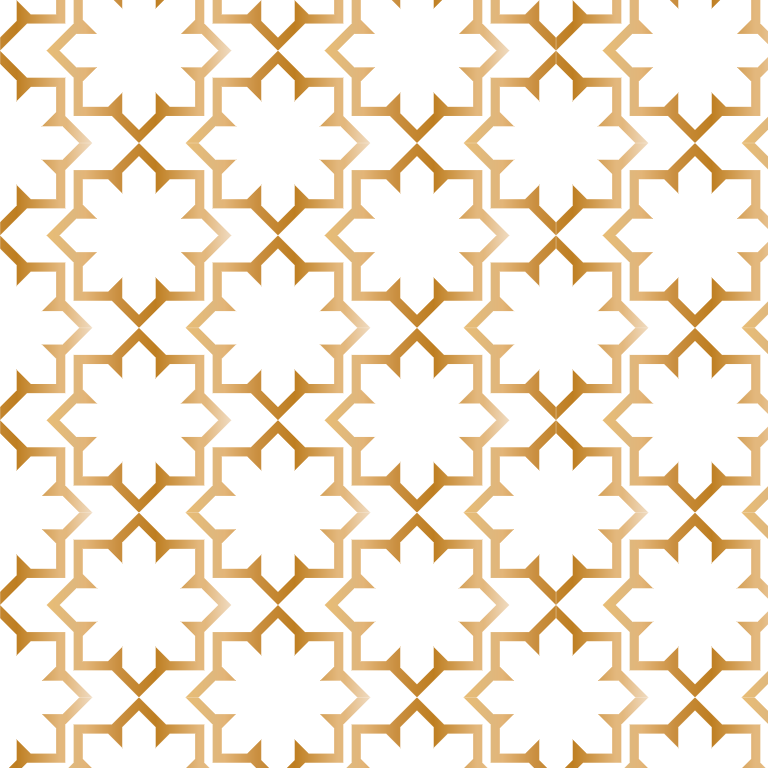
Write a Shadertoy shader that draws this pattern.

```glsl
// Staggered eight-pointed gold star outlines with inward barbs on white.

// Signed distance to one star band; the star tips lie at radius 1.
float starBand(vec2 p) {
    p = abs(p);
    float a = min(p.x, p.y), b = max(p.x, p.y);
    float outer = min(b - 0.7071, (a + b - 1.0) * 0.7071);
    // The opening is a set of points and corners; barbs remain between them.
    float points = max(a - 0.181, (a + b - 0.859) * 0.7071);
    float corners = max(b - 0.608, (b - a - 0.274) * 0.7071);
    return max(outer, -min(points, corners));
}

// Metallic sheen running from left tip to right tip.
vec3 goldSheen(float x) {
    vec3 c = mix(vec3(0.91, 0.74, 0.46), vec3(0.875, 0.72, 0.49), clamp((x + 1.0) / 0.3, 0.0, 1.0));
    c = mix(c, vec3(0.89, 0.71, 0.47), clamp((x + 0.7) / 0.12, 0.0, 1.0));
    c = mix(c, vec3(0.79, 0.56, 0.25), clamp((x + 0.58) / 0.36, 0.0, 1.0));
    c = mix(c, vec3(0.745, 0.495, 0.13), clamp((x + 0.22) / 0.4, 0.0, 1.0));
    c = mix(c, vec3(0.89, 0.72, 0.49), clamp((x - 0.18) / 0.47, 0.0, 1.0));
    return mix(c, vec3(0.94, 0.86, 0.76), clamp((x - 0.72) / 0.28, 0.0, 1.0));
}

// Soft hairline around zero.
float hairline(float d, float pixel) {
    return clamp(0.5 + (0.004 - abs(d)) / pixel, 0.0, 1.0) * min(1.0, 0.008 / pixel);
}

void mainImage(out vec4 fragColor, in vec2 fragCoord) {
    float pixel = 8.312 / min(iResolution.x, iResolution.y);
    vec2 p = fragCoord * pixel - vec2(1.504, 5.764);
    vec2 cell = vec2(3.009, 2.0);
    vec3 color = vec3(1.0);

    // Two interleaved lattices of stars
    for (int i = 0; i < 2; i++) {
        vec2 q = mod(p + cell * 0.5 * float(i), cell) - cell * 0.5;
        float cover = clamp(0.5 - starBand(q) / pixel, 0.0, 1.0);
        color = mix(color, goldSheen(q.x), cover);
    }

    // Faint pale seams along the tile joins
    float seamX = mod(p.x + 1.504 + cell.x, cell.x * 2.0) - cell.x;
    float seamY = mod(p.y, cell.y) - 1.0;
    float seam = max(0.6 * hairline(seamX, pixel), 0.4 * hairline(seamY, pixel));
    fragColor = vec4(mix(color, vec3(1.0), seam), 1.0);
}
```
